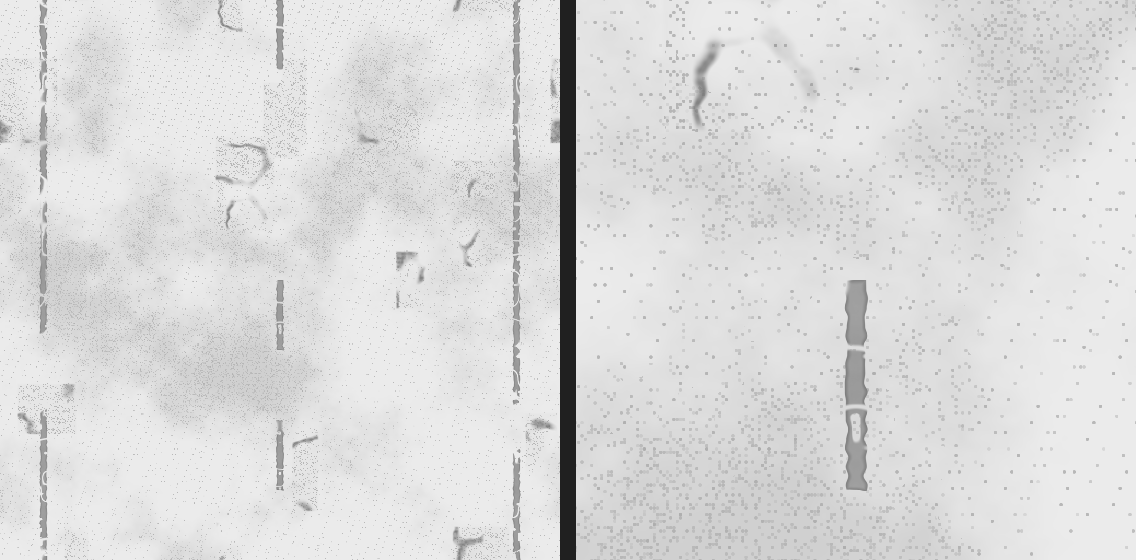
Left: the whole. Right: its middle third, enlarged.
Give the GLSL for this texture, as a WebGL 1 fragment shader.

```glsl
precision highp float;
uniform vec2 u_resolution;

// Surface
const vec3 LIGHT = vec3(0.92);
const vec3 SHADE = vec3(0.815);
const vec3 GRAIN = vec3(0.67);
const vec3 PATCH = vec3(0.89);
const vec3 CRACK = vec3(0.45);
const float CLOUD_SCALE = 6.0;
const float GRAIN_CELLS = 512.0;

// Painted lines
const vec3 PAINT = vec3(0.61);
const vec3 PAINT_RIM = vec3(0.50);
const float LINE_HALF = 0.0058;
const float SIDE_X = 0.4225;
const float DASH_COUNT = 4.0;
const float DASH_FILL = 0.5;

// Worn gaps: centre height, half length
const vec2 LEFT_GAP = vec2(0.335, 0.072);
const vec2 MIDDLE_GAP = vec2(0.685, 0.078);
const vec2 RIGHT_GAP = vec2(0.238, 0.045);

// Repaired patches
const int PATCH_COUNT = 16;
const vec2 PATCH_MIN = vec2(0.02, 0.03);
const vec2 PATCH_MAX = vec2(0.06, 0.085);
const float CRACKED_SHARE = 0.6;

float hash(vec2 p) {
  return fract(sin(dot(p, vec2(127.1, 311.7))) * 43758.5453);
}

// Value noise that tiles over the unit square
float noise(vec2 uv, float cells) {
  vec2 p = uv * cells;
  vec2 i = floor(p);
  vec2 f = fract(p);
  f = f * f * (3.0 - 2.0 * f);
  vec2 a = mod(i, cells);
  vec2 b = mod(i + 1.0, cells);
  return mix(mix(hash(a + cells), hash(vec2(b.x, a.y) + cells), f.x),
             mix(hash(vec2(a.x, b.y) + cells), hash(b + cells), f.x), f.y);
}

float fbm(vec2 uv, float cells) {
  float sum = 0.0;
  float weight = 0.5;
  for (int i = 0; i < 6; i++) {
    sum += weight * noise(uv, cells);
    cells *= 2.0;
    weight *= 0.56;
  }
  return sum / 1.1;
}

vec2 wrapDistance(vec2 a, vec2 b) {
  return abs(fract(a - b + 0.5) - 0.5);
}

// One dot per cell, kept with the given probability
float speckle(vec2 uv, float chance) {
  vec2 p = uv * GRAIN_CELLS;
  float spot = 1.0 - smoothstep(0.4, 0.7, length(fract(p) - 0.5));
  return spot * step(hash(floor(p) + 17.3), chance);
}

// Paint left outside a worn gap
float unworn(vec2 uv, vec2 gap) {
  float d = wrapDistance(uv, gap.xx).y - gap.y;
  float ragged = (noise(uv, 128.0) - 0.5) * 0.05;
  return smoothstep(-0.003, 0.003, d + ragged);
}

// Patch coverage in x, crack strength in y
vec2 patches(vec2 uv) {
  float cover = 0.0;
  float cracks = 0.0;
  float fade = smoothstep(0.25, 0.55, noise(uv, 14.0));
  vec2 warp = 0.006 * vec2(noise(uv, 90.0), noise(uv + 0.37, 90.0));
  for (int i = 0; i < PATCH_COUNT; i++) {
    float id = float(i) + 1.0;
    vec2 centre = vec2(hash(vec2(id, 2.7)), hash(vec2(id, 8.3)));
    vec2 size = mix(PATCH_MIN, PATCH_MAX, vec2(hash(vec2(id, 4.1)), hash(vec2(id, 6.9))));
    vec2 d = wrapDistance(uv, centre) - size;
    float inside = 1.0 - smoothstep(-0.002, 0.002, max(d.x, d.y));
    float ridge = abs(noise(uv + warp + id * 0.13, 18.0) - 0.5);
    float vein = 1.0 - smoothstep(0.01, 0.09, ridge);
    cover = max(cover, inside * fade);
    cracks = max(cracks, inside * vein * step(hash(vec2(id, 5.5)), CRACKED_SHARE));
  }
  return vec2(cover, cracks * smoothstep(0.42, 0.68, noise(uv, 26.0)));
}

void main() {
  vec2 uv = gl_FragCoord.xy / u_resolution;
  float soft = 0.7 / min(u_resolution.x, u_resolution.y);

  // Clouded ground with grain gathering in the darker areas
  float cloud = smoothstep(0.24, 0.66, fbm(uv, CLOUD_SCALE));
  vec3 color = mix(SHADE, LIGHT, cloud);
  float grain = speckle(uv, mix(0.26, 0.01, smoothstep(0.0, 0.85, cloud)));
  color = mix(color, GRAIN, grain * mix(0.25, 0.75, hash(floor(uv * GRAIN_CELLS))));

  // Patches and their cracks
  vec2 repair = patches(uv);
  color = mix(color, PATCH, repair.x * 0.6);
  color = mix(color, GRAIN, speckle(uv + 0.25, repair.x * 0.16) * 0.8);
  color = mix(color, CRACK, repair.y * mix(0.45, 0.9, noise(uv, 256.0)));

  // Two solid side lines and a dashed middle line
  float x = uv.x - 0.5;
  float sideDistance = abs(abs(x) - SIDE_X);
  float dashY = abs(fract((1.0 - uv.y) * DASH_COUNT) - 0.5 * DASH_FILL);
  float dashEnd = (dashY - 0.5 * DASH_FILL) / DASH_COUNT;
  float middle = max(abs(x), dashEnd + LINE_HALF);
  float edge = min(sideDistance, middle) - LINE_HALF + (noise(uv, 180.0) - 0.5) * 0.003;
  float paint = 1.0 - smoothstep(-soft, soft, edge);

  // Wear, thin splits and chips
  vec2 gap = abs(x) < 0.2 ? MIDDLE_GAP : (x < 0.0 ? LEFT_GAP : RIGHT_GAP);
  paint *= unworn(uv, gap);
  paint *= smoothstep(0.01, 0.06, abs(noise(uv, 34.0) - 0.5));
  paint *= 1.0 - smoothstep(0.8, 0.88, noise(uv, 110.0));
  vec3 paintColor = mix(PAINT_RIM, PAINT, smoothstep(0.0, 0.003, -edge));
  paintColor += 0.08 * (fbm(uv, 48.0) - 0.5);

  gl_FragColor = vec4(mix(color, paintColor, paint), 1.0);
}
```
